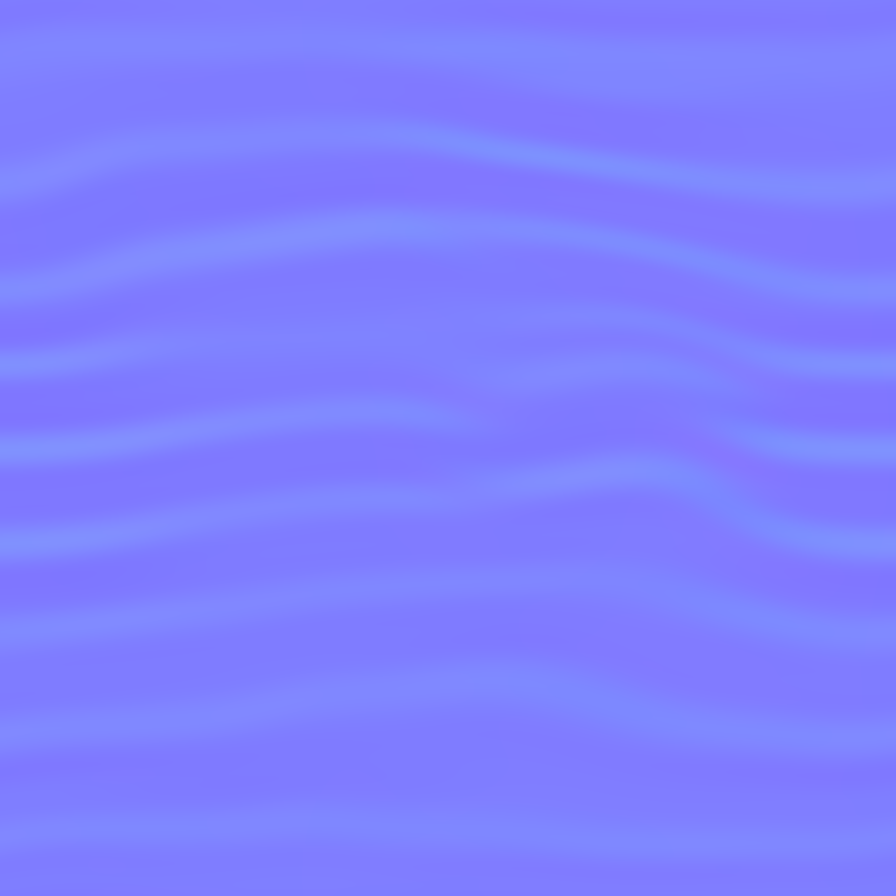
Write a three.js fragment shader that draws this texture map.

```glsl
// Tiling normal map of soft, wavy sand ripples running across the canvas.
varying vec2 vUv;

const float TAU = 6.2831853;

float hash(vec2 p) {
  return fract(sin(dot(p, vec2(127.1, 311.7))) * 43758.5453);
}

// Value noise that wraps after a whole number of cells
float noise(vec2 uv, vec2 cells, float seed) {
  vec2 p = uv * cells;
  vec2 i = floor(p);
  vec2 f = p - i;
  f = f * f * f * (f * (f * 6.0 - 15.0) + 10.0);
  vec2 a = mod(i, cells) + seed;
  vec2 b = mod(i + 1.0, cells) + seed;
  return mix(mix(hash(a), hash(vec2(b.x, a.y)), f.x),
             mix(hash(vec2(a.x, b.y)), hash(b), f.x), f.y);
}

// Ripple with a narrow steep face and a long gentle back
float ripple(float y, float count) {
  float t = TAU * count * y;
  return (sin(t) + 0.18 * sin(2.0 * t)) / (TAU * count);
}

float height(vec2 uv) {
  // Bend the crests: one long swing across, then uneven wobble
  float swing = uv.x + 0.5 * noise(uv, vec2(2.0, 2.0), 7.0);
  float bend = 0.03 * sin(TAU * swing)
             + 0.1 * noise(uv, vec2(3.0, 2.0), 3.0)
             + 0.035 * noise(uv, vec2(5.0, 4.0), 17.0);
  float y = uv.y + bend;

  // Two ripple trains blend so that crests fork and die out
  float blend = smoothstep(0.2, 0.8, noise(uv, vec2(3.0, 4.0), 29.0));
  float h = mix(ripple(y, 8.0), ripple(y + 0.03, 10.0), blend);

  // Vary the strength along each crest, then add faint uneven swells
  float strength = 0.4 + 1.1 * noise(uv, vec2(3.0, 8.0), 41.0);
  return h * strength + 0.016 * noise(vec2(uv.x, y), vec2(3.0, 9.0), 53.0);
}

void main() {
  vec2 e = vec2(0.002, 0.0);
  vec2 slope = vec2(height(vUv + e.xy) - height(vUv - e.xy),
                    height(vUv + e.yx) - height(vUv - e.yx)) / (2.0 * e.x);

  // Encode the normal, with green facing down the canvas
  vec3 normal = normalize(vec3(vec2(-slope.x, slope.y) * 0.073, 1.0));
  gl_FragColor = vec4(normal * 0.5 + 0.5, 1.0);
}
```
